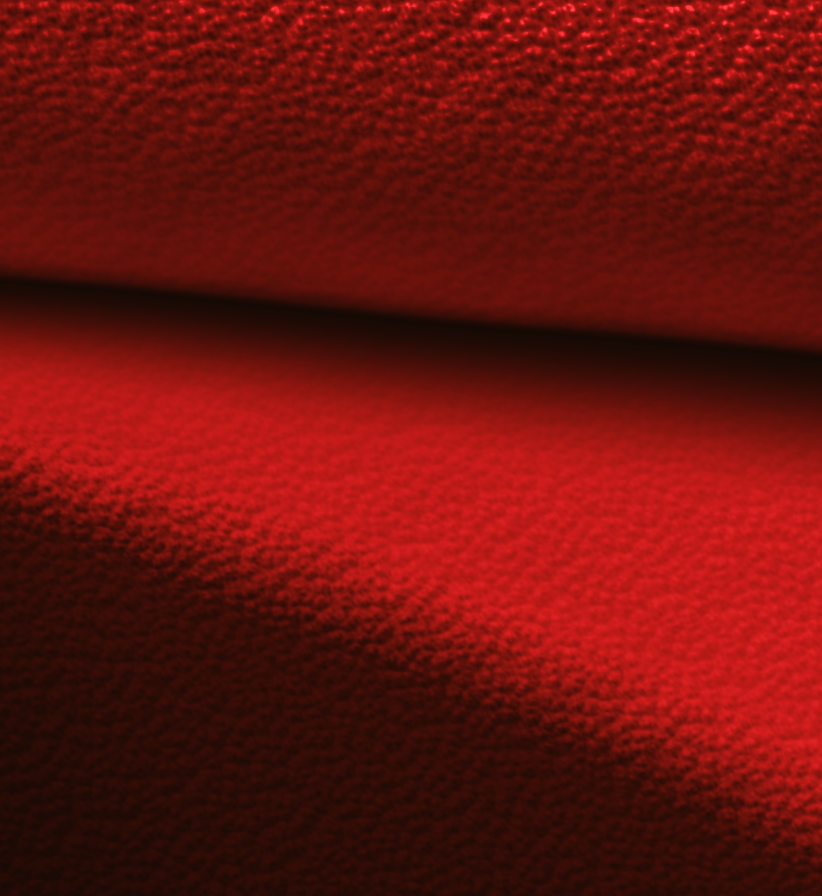
A Shadertoy shader for this texture:

```glsl
// Two folds of red looped wool: a soft roll above, a raking-lit slope below.
// Broad light comes from distance to the fold edge and a curved shadow line;
// the nap is cellular noise, lit from above by a height difference.

vec2 hash2(vec2 cell) {
    vec2 s = vec2(dot(cell, vec2(127.1, 311.7)), dot(cell, vec2(269.5, 183.3)));
    return fract(sin(s) * 43758.5);
}

// Smoothly blended cellular height: high at loop centres, low in creases
float loopHeight(vec2 q) {
    const float SHARPNESS = 18.0;
    vec2 cell = floor(q), local = fract(q);
    float sum = 0.0;
    for (int j = -1; j <= 1; j++) {
        for (int i = -1; i <= 1; i++) {
            vec2 offset = vec2(float(i), float(j));
            vec2 toSeed = offset + hash2(cell + offset) - local;
            sum += exp(-SHARPNESS * dot(toSeed, toSeed));
        }
    }
    return -sqrt(max(-log(sum + 1e-6) / SHARPNESS, 0.0));
}

// Layered sines gently bend the rows of loops
vec2 bend(vec2 p) {
    return vec2(sin(p.y * 61.0 + 2.0 * sin(p.x * 23.0)),
                sin(p.x * 53.0 + 2.0 * sin(p.y * 31.0)));
}

// Brightness change of a surface of loops lit along lightStep
float loopRelief(vec2 q, vec2 lightStep) {
    return loopHeight(q) - loopHeight(q + lightStep);
}

float woolRelief(vec2 p, vec2 density) {
    vec2 warped = p + 0.0012 * bend(p);
    float loops = loopRelief(warped * density, vec2(-0.16, 0.30));
    float fibres = loopRelief(warped.yx * density * 1.9 + 17.0, vec2(0.30, 0.12));
    return loops + 0.5 * fibres;
}

// Soft uneven patches, about -1 to 1
float patches(vec2 p) {
    return 0.5 * sin(p.x * 19.0 + 2.0 * sin(p.y * 27.0))
         + 0.5 * sin(p.y * 43.0 - p.x * 13.0 + 2.0 * sin(p.x * 17.0));
}

// Upper roll: smooth near its lower rim, glittering loops toward the top
float rollTone(vec2 uv, vec2 p, float above) {
    float relief = woolRelief(p, vec2(50.0, 66.0));
    float focus = smoothstep(0.03, 0.30, above);
    float patchy = patches(p);
    float glow = smoothstep(-0.15, 0.13, uv.y - 0.99 + 0.10 * uv.x + 0.02 * patchy);
    float tone = mix(0.35, 0.56, glow);
    tone += 0.05 * exp(-pow((above - 0.045) / 0.04, 2.0));
    tone *= 1.0 + relief * mix(0.15, 0.95, focus) + 0.04 * patchy;
    tone += 0.35 * glow * smoothstep(0.15, 0.55, relief);
    return tone * mix(0.5, 1.0, smoothstep(-0.004, 0.025, above));
}

// Lower slope: contact shadow, bright band, then a ragged falloff into shade
float slopeTone(vec2 uv, vec2 p, float below) {
    float relief = woolRelief(p, vec2(60.0, 68.0));
    float patchy = patches(p * 1.3 + 4.0);
    float shadowLine = 0.475 - 0.30 * uv.x - 0.09 * uv.x * uv.x;
    float height = uv.y - shadowLine;
    float focus = smoothstep(0.04, 0.25, below);

    float softness = mix(0.06, 0.085, uv.x);
    float ragged = height + 0.045 * relief + 0.006 * patchy;
    float lit = smoothstep(-softness, softness, ragged);

    float bright = 0.735 + 0.04 * uv.x;
    bright *= 1.0 + relief * mix(0.06, 0.25, focus) + 0.015 * patchy;

    float shade = 0.145 + 0.11 * exp(min(height, 0.0) * 5.0);
    shade *= mix(0.82, 1.0, smoothstep(0.0, 0.35, uv.x + uv.y * 0.5));
    shade *= 1.0 + 0.6 * relief;

    float contact = smoothstep(-0.005, mix(0.125, 0.18, uv.x), below);
    return mix(shade, bright, lit) * mix(0.10, 1.0, contact);
}

// Brightness to dyed wool: brown-black, deep red, scarlet, pink glints
vec3 woolColour(float tone) {
    float t = clamp(tone, 0.0, 1.1);
    vec3 dye = vec3(t, 0.028 + 0.10 * t, 0.012 + 0.06 * t + 0.09 * t * t * t);
    return dye + vec3(0.0, 0.12, 0.10) * smoothstep(0.78, 1.1, t);
}

void mainImage(out vec4 fragColor, in vec2 fragCoord) {
    vec2 uv = fragCoord / iResolution.xy;
    vec2 p = fragCoord / iResolution.y;

    // Signed height above the slanting rim of the roll
    float rim = 0.691 - 0.086 * uv.x + 0.0015 * sin(uv.x * 9.0);
    float above = uv.y - rim;

    float roll = rollTone(uv, p, above);
    float slope = slopeTone(uv, p, -above);
    float tone = mix(slope, roll, smoothstep(-0.006, 0.006, above));
    fragColor = vec4(woolColour(tone), 1.0);
}
```
